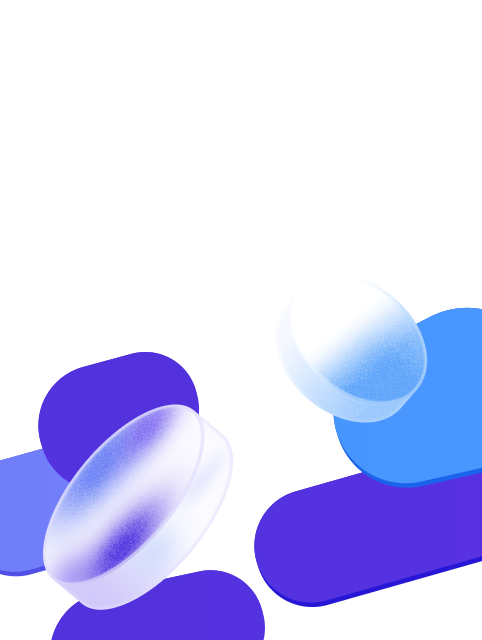
This background is drawn by a Shadertoy shader. Its source:

```glsl
#define PURPLE vec3(0.33, 0.195, 0.875)
#define PURPLE_SIDE vec3(0.15, 0.09, 0.84)
#define BLUE vec3(0.275, 0.59, 0.99)
#define BLUE_SIDE vec3(0.11, 0.39, 0.92)
#define LILAC vec3(0.455, 0.49, 0.99)
#define LILAC_SIDE vec3(0.31, 0.31, 0.90)
#define MIST vec3(0.83, 0.84, 0.99)
#define SIDE_SHIFT vec2(0.002, -0.007)
#define GRAIN_CELLS 480.0
#define GRAIN_AMOUNT 0.10

float cover(float d) {
    return clamp(0.5 - d * iResolution.y, 0.0, 1.0);
}

float cellHash(vec2 cell) {
    vec3 h = fract(vec3(cell.xyx) * 0.1031);
    h += dot(h, h.yzx + 33.33);
    return fract((h.x + h.y) * h.z);
}

float glow(vec2 s, vec2 center, vec2 size) {
    vec2 q = (s - center) / size;
    return exp(-dot(q, q));
}

// Capsule whose two ends may differ in radius
float taperedCapsule(vec2 p, vec2 a, vec2 b, float ra, float rb) {
    float len = length(b - a);
    vec2 axis = (b - a) / len;
    vec2 q = p - a;
    float along = dot(q, axis);
    float across = abs(q.x * axis.y - q.y * axis.x);
    float slope = (rb - ra) / len;
    float t = clamp(along + slope * across / sqrt(1.0 - slope * slope), 0.0, len);
    return length(vec2(along - t, across)) - (ra + slope * t);
}

float ellipse(vec2 p, vec2 radii) {
    float k = length(p / radii);
    return k * (k - 1.0) / max(length(p / (radii * radii)), 0.001);
}

// Solid pill: the side is the face swept a little downward
void drawPill(inout vec3 col, vec2 p, vec2 a, vec2 b, float ra, float rb, vec3 face, vec3 side) {
    float back = taperedCapsule(p - SIDE_SHIFT, a, b, ra, rb);
    float front = taperedCapsule(p, a, b, ra, rb);
    col = mix(col, side, cover(min(back, front)));
    vec3 lit = face + vec3(0.03, -0.01, 0.03) * (p.x - 0.4);
    col = mix(col, lit, cover(front));
}

// Disc axes: x runs along the long axis, y toward the back face
vec2 discSpace(vec2 p, vec2 center, float angle) {
    vec2 q = p - center;
    float c = cos(angle), s = sin(angle);
    return vec2(dot(q, vec2(c, s)), dot(q, vec2(s, -c)));
}

void drawDisc(inout vec3 col, vec2 q, vec2 radii, float depth, vec3 face, vec3 rim, vec3 edge) {
    float body = ellipse(vec2(q.x, q.y - clamp(q.y, 0.0, depth)), radii);
    float front = ellipse(q, radii);
    rim = mix(rim, edge, 0.6 * smoothstep(-0.009, 0.0, body));
    vec3 glass = mix(rim, face, cover(front));
    glass = mix(glass, edge, 0.75 * (1.0 - smoothstep(0.0, 0.005, abs(front + 0.002))));
    col = mix(col, glass, cover(body));
}

vec3 violetFace(vec2 s, float grain) {
    float cool = glow(s, vec2(0.05, -0.72), vec2(0.62, 0.50));
    float warm = glow(s, vec2(0.62, -0.48), vec2(0.36, 0.34));
    float deep = glow(s, vec2(-0.38, 0.66), vec2(0.52, 0.42));
    float foot = glow(s, vec2(-0.88, 0.22), vec2(0.28, 0.40));
    vec3 c = mix(vec3(0.985, 0.98, 1.0), vec3(0.44, 0.53, 0.96), clamp(cool + grain * cool, 0.0, 1.0));
    c = mix(c, vec3(0.46, 0.36, 0.93), clamp(0.75 * warm + grain * warm, 0.0, 1.0));
    c = mix(c, vec3(0.60, 0.53, 0.95), 0.6 * foot);
    return mix(c, vec3(0.35, 0.24, 0.88), clamp(deep + grain * deep, 0.0, 1.0));
}

vec3 violetRim(vec2 s) {
    vec3 c = mix(vec3(0.82, 0.79, 0.98), vec3(0.985, 0.985, 1.0), smoothstep(-0.9, 0.15, s.x));
    c = mix(c, vec3(0.77, 0.84, 0.99), 0.6 * glow(s, vec2(-0.22, 1.2), vec2(0.28, 0.4)));
    return mix(c, MIST, 0.5 * glow(s, vec2(0.55, 1.0), vec2(0.3, 0.2)));
}

vec3 skyFace(vec2 s, float grain) {
    float tint = smoothstep(-0.32, 0.58, s.x + 0.12 * s.y);
    tint *= 1.0 - 0.28 * smoothstep(0.1, -0.9, s.y);
    return mix(vec3(1.0), vec3(0.38, 0.65, 0.98), clamp(tint + grain * tint, 0.0, 1.0));
}

vec3 skyRim(vec2 s, float grain) {
    float tint = smoothstep(-0.9, 1.0, s.x);
    return mix(vec3(0.965, 0.975, 1.0), vec3(0.60, 0.78, 0.99), clamp(tint + grain * tint, 0.0, 1.0));
}

void mainImage(out vec4 fragColor, in vec2 fragCoord) {
    vec2 p = fragCoord / iResolution.y;
    float grain = GRAIN_AMOUNT * (2.0 * cellHash(floor(p * GRAIN_CELLS)) - 1.0);
    vec3 col = vec3(1.0);

    // Solid pills, back to front
    drawPill(col, p, vec2(0.023, 0.195), vec2(0.156, 0.232), 0.0885, 0.0885, LILAC, LILAC_SIDE);
    drawPill(col, p, vec2(0.155, 0.335), vec2(0.227, 0.368), 0.095, 0.082, PURPLE, PURPLE);
    drawPill(col, p, vec2(0.176, -0.022), vec2(0.329, 0.026), 0.098, 0.083, PURPLE, PURPLE);
    drawPill(col, p, vec2(0.486, 0.147), vec2(0.729, 0.216), 0.0885, 0.0885, PURPLE, PURPLE_SIDE);
    drawPill(col, p, vec2(0.634, 0.358), vec2(0.730, 0.393), 0.113, 0.126, BLUE, BLUE_SIDE);

    // Frosted discs
    vec2 radii = vec2(0.172, 0.079);
    vec2 q = discSpace(p, vec2(0.193, 0.2265), 0.876);
    vec2 s = q / radii;
    drawDisc(col, q, radii, 0.059, violetFace(s, grain), violetRim(s), vec3(0.88, 0.87, 0.995));

    radii = vec2(0.120, 0.085);
    q = discSpace(p, vec2(0.561, 0.470), -0.716);
    s = q / radii;
    vec3 skyEdge = mix(vec3(1.0), vec3(0.70, 0.84, 0.99), smoothstep(-0.7, 0.7, s.x));
    drawDisc(col, q, radii, 0.038, skyFace(s, grain), skyRim(s, grain), skyEdge);

    fragColor = vec4(clamp(col, 0.0, 1.0), 1.0);
}
```
